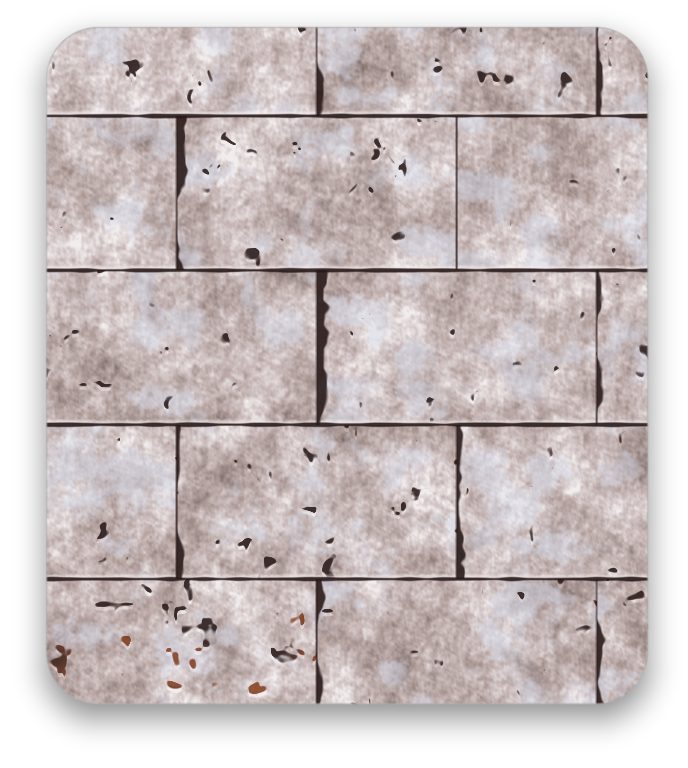
Reproduce this texture procedurally as a Shadertoy shader.

```glsl
const vec3 SOOT  = vec3(0.16, 0.10, 0.10);
const vec3 UMBER = vec3(0.40, 0.33, 0.32);
const vec3 TAUPE = vec3(0.58, 0.51, 0.50);
const vec3 TAN   = vec3(0.71, 0.64, 0.63);
const vec3 PALE  = vec3(0.83, 0.78, 0.78);
const vec3 CHALK = vec3(0.95, 0.93, 0.93);
const vec3 FROST = vec3(0.84, 0.86, 0.92);
const vec3 RUST  = vec3(0.52, 0.25, 0.13);
const vec2 BRICK = vec2(0.3646, 0.201);

float hash(vec2 p) {
    return fract(sin(dot(p, vec2(127.1, 311.7))) * 43758.5453);
}

float noise(vec2 p) {
    vec2 i = floor(p), f = fract(p);
    f = f * f * (3.0 - 2.0 * f);
    return mix(mix(hash(i), hash(i + vec2(1, 0)), f.x),
               mix(hash(i + vec2(0, 1)), hash(i + vec2(1, 1)), f.x), f.y);
}

float fbm(vec2 p) {
    float sum = 0.0, amp = 0.5;
    for (int i = 0; i < 5; i++) {
        sum += amp * noise(p);
        p = mat2(1.6, 1.2, -1.2, 1.6) * p + 7.3;
        amp *= 0.55;
    }
    return sum;
}

float roundedBox(vec2 p, vec2 halfSize, float radius) {
    vec2 q = abs(p) - halfSize + radius;
    return length(max(q, 0.0)) + min(max(q.x, q.y), 0.0) - radius;
}

// Split-face height, with ridges leaning along the vertical
float stoneHeight(vec2 p, float seed) {
    vec2 q = vec2(p.x + 0.35 * p.y, p.y * 0.65);
    return fbm(q * 24.0 + seed * 31.0);
}

// Travertine cavities: 1 inside a hole
float pits(vec2 p, float seed, float threshold) {
    vec2 q = p + 0.012 * vec2(noise(p * 55.0), noise(p * 55.0 + 9.0));
    float n = 0.68 * noise(q * vec2(36.0, 46.0) + seed * 57.0)
            + 0.32 * noise(q * 115.0 + seed * 13.0);
    return smoothstep(threshold, threshold + 0.06, n);
}

// Five-step ramp from soot to chalk
vec3 stoneRamp(float t) {
    t = clamp(t, 0.0, 1.0) * 5.0;
    vec3 c = mix(SOOT, UMBER, clamp(t, 0.0, 1.0));
    c = mix(c, TAUPE, clamp(t - 1.0, 0.0, 1.0));
    c = mix(c, TAN, clamp(t - 2.0, 0.0, 1.0));
    c = mix(c, PALE, clamp(t - 3.0, 0.0, 1.0));
    return mix(c, CHALK, clamp(t - 4.0, 0.0, 1.0));
}

vec3 brickWall(vec2 p, float px) {
    // Running bond, with alternate courses shifted by half a brick
    float row = floor((0.849 - p.y) / BRICK.y);
    float shift = 0.230 + 0.5 * BRICK.x * mod(row, 2.0);
    float column = floor((p.x - shift) / BRICK.x);
    vec2 id = vec2(column, row);
    vec2 local = vec2(p.x - shift - column * BRICK.x,
                      p.y - 0.849 + (row + 1.0) * BRICK.y);
    float seed = hash(id + 3.7), wear = hash(id + 19.1);

    // Relief lit from the upper left
    float h = stoneHeight(p, seed);
    float relief = h - stoneHeight(p + vec2(-0.003, 0.005), seed);
    float blotch = fbm(p * 13.0 + seed * 17.0) - 0.48;
    float grain = noise(p * 260.0) - 0.5;
    float tone = 0.67 + 1.5 * relief + 0.45 * blotch + 0.13 * grain;
    tone += 0.5 * (h - 0.48) + 0.07 * (seed - 0.5);

    // Holes with a lit lower rim
    float threshold = mix(0.83, 0.71, wear * wear);
    float hole = pits(p, seed, threshold);
    float rim = max(pits(p + vec2(0.0, 0.005), seed, threshold) - hole, 0.0);
    tone += 0.18 * rim;
    vec3 color = stoneRamp(tone);
    float frost = smoothstep(0.54, 0.74, fbm(p * 21.0 + seed * 41.0));
    color = mix(color, FROST, 0.5 * frost);
    float rusty = step(0.65, seed) * smoothstep(0.6, 0.75, noise(p * 14.0 + 5.0));
    color = mix(color, mix(SOOT, RUST, rusty), 0.88 * hole);

    // Bright sawn lip, ragged side shadow and dark joints
    float lip = 1.0 - smoothstep(0.003, 0.008, local.y + 0.003 * grain);
    color = mix(color, CHALK, 0.65 * lip);
    float depth = 0.016 * smoothstep(0.35, 0.8, hash(id + 41.3))
                * smoothstep(0.25, 0.7, noise(vec2(p.y * 18.0, seed * 50.0)));
    depth *= 0.6 + 0.6 * noise(p * 90.0);
    float shade = 1.0 - smoothstep(depth - 0.003, depth + 0.001, local.x);
    color = mix(color, SOOT, 0.9 * shade * step(0.001, depth));
    float bed = min(local.y, BRICK.y - local.y) + 0.002 * (noise(p * 45.0) - 0.5);
    float side = min(local.x, BRICK.x - local.x);
    float bedLine = 1.0 - smoothstep(0.0022 - px, 0.0022 + px, bed);
    float sideLine = 1.0 - smoothstep(0.0013 - px, 0.0013 + px, side);
    color = mix(color, SOOT, 0.9 * bedLine);
    return mix(color, SOOT, mix(0.5, 0.9, noise(p * 9.0)) * sideLine);
}

void mainImage(out vec4 fragColor, in vec2 fragCoord) {
    vec2 p = fragCoord / iResolution.y;
    float px = 1.0 / iResolution.y;
    vec2 center = vec2(0.452, 0.524), halfSize = vec2(0.392, 0.441);

    // Soft drop shadow on white
    float shadowDist = roundedBox(p - center + vec2(0.0, 0.018), halfSize, 0.07);
    float shadow = 1.0 - smoothstep(-0.03, 0.06, shadowDist);
    vec3 color = vec3(1.0 - 0.4 * shadow * shadow);

    // Rounded wall panel with a thin grey border
    float panel = roundedBox(p - center, halfSize, 0.068);
    vec3 wall = mix(brickWall(p, px), vec3(0.68), smoothstep(-0.003, 0.0, panel) * 0.7);
    color = mix(color, wall, 1.0 - smoothstep(-px, px, panel));
    fragColor = vec4(color, 1.0);
}
```
